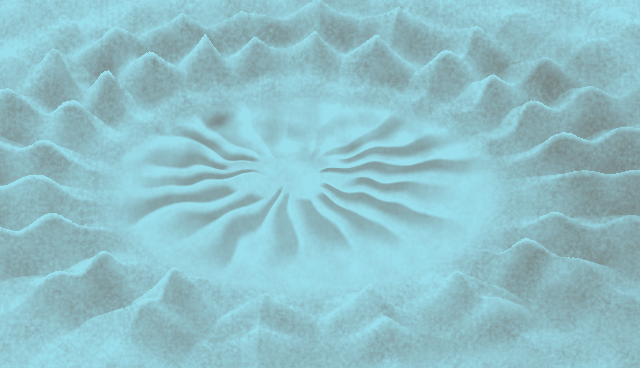
Write a WebGL 1 fragment shader that draws this texture.

```glsl
precision highp float;
// Pale blue sand sculpted into a round nest: a smooth disc of radiating grooves
// inside peaked dunes and long ridges. Dunes are a polar heightfield seen obliquely,
// lit from the upper left; grooves repeat by angle; gradient noise adds grain.
uniform vec2 u_resolution;

#define DISC_CENTER vec2(0.479, 0.266)
#define DISC_RADII vec2(0.302, 0.150)
#define HUB vec2(0.456, 0.303)
#define DUNES 22.0
#define GROOVES 18.0
#define DUNE_HEIGHT 0.040
#define PEAK_RADIUS 1.38
#define RING_GAP 0.35
#define RELIEF 0.27
#define GRAIN 0.22
#define SHADE_COLOR vec3(0.48, 0.55, 0.55)
#define SAND_COLOR vec3(0.60, 0.85, 0.90)

const float TAU = 6.28318;
const float MAX_LIFT = 0.072;
const vec2 LIGHT_DIR = vec2(-0.50, 0.866);

float hash(vec2 p) {
  return fract(sin(dot(p, vec2(127.1, 311.7))) * 43758.5);
}

vec2 gradient(vec2 cell) {
  float a = TAU * hash(cell);
  return vec2(cos(a), sin(a));
}

float gradientNoise(vec2 p) {
  vec2 i = floor(p), f = fract(p);
  vec2 w = f * f * f * (f * (f * 6.0 - 15.0) + 10.0);
  vec2 e = vec2(1.0, 0.0);
  float a = dot(gradient(i), f);
  float b = dot(gradient(i + e), f - e);
  float c = dot(gradient(i + e.yx), f - e.yx);
  float d = dot(gradient(i + e.xx), f - e.xx);
  return mix(mix(a, b, w.x), mix(c, d, w.x), w.y);
}

float fbm(vec2 p) {
  float sum = 0.0, amp = 0.6;
  for (int i = 0; i < 4; i++) {
    sum += amp * gradientNoise(p);
    p = mat2(1.6, 1.2, -1.2, 1.6) * p + 7.3;
    amp *= 0.55;
  }
  return sum;
}

// Disc coordinates: x is radius (1 at the rim), y is angle.
vec2 discPolar(vec2 p) {
  vec2 q = (p - DISC_CENTER) / DISC_RADII;
  return vec2(length(q), atan(q.y, q.x));
}

// Distance from the nearest dune crest, 0 to 0.5; dunes are denser at the far side.
float crestDistance(float a) {
  float phase = DUNES * a / TAU - 0.9 * cos(a) - 0.12 - 0.22 * pow(max(sin(a), 0.0), 8.0);
  return abs(fract(phase + 0.5) - 0.5);
}

// Far dunes break into rings of peaks; side and near dunes stay long ridges.
float duneHeight(vec2 p) {
  p += 0.018 * vec2(gradientNoise(p * 12.0), gradientNoise(p * 12.0 + 31.0));
  vec2 polar = discPolar(p);
  float far = smoothstep(-0.1, 0.85, sin(polar.y));
  float crest = 1.0 - 2.0 * crestDistance(polar.y);
  float ring = 0.5 + 0.5 * cos(TAU * (polar.x - PEAK_RADIUS) / RING_GAP);
  float rise = smoothstep(0.96, PEAK_RADIUS, polar.x);
  float fade = 1.0 - 0.6 * smoothstep(1.6, 2.15, polar.x);
  float broken = mix(0.22, 0.55, far);
  float size = (1.0 + 0.25 * max(-sin(polar.y), 0.0)) * (1.0 + 0.4 * gradientNoise(p * 6.0));
  float dune = pow(crest, 1.2) * (1.0 - broken + broken * ring) + 0.33 * mix(0.4, 1.0, far) * ring;
  return DUNE_HEIGHT * rise * fade * size * dune;
}

// Ground point seen at p: the nearest sand tall enough to be lifted onto it.
vec2 visibleGround(vec2 p) {
  float lift = MAX_LIFT, before = -1.0, stride = MAX_LIFT / 28.0;
  for (int i = 0; i < 29; i++) {
    float above = duneHeight(p - vec2(0.0, lift)) - lift;
    if (above >= 0.0) {
      lift += stride * above / (above - before);
      break;
    }
    before = above;
    lift -= stride;
  }
  return p - vec2(0.0, max(lift, 0.0));
}

// Grooves in the disc: x is shadow, y is the lit crest beside it.
vec2 grooves(vec2 p) {
  vec2 v = (p - HUB) * vec2(1.0, 2.0);
  v += 0.03 * vec2(gradientNoise(p * 18.0), gradientNoise(p * 18.0 + 9.0));
  float dist = length(v), a = atan(v.y, v.x);
  float g = GROOVES * a / TAU + 0.25;
  float id = mod(floor(g), GROOVES), u = fract(g);
  float start = 0.03 + 0.06 * hash(vec2(id, 3.0));
  float stop = 0.13 + 0.10 * hash(vec2(id, 8.0));
  float span = smoothstep(start, start + 0.02, dist) * (1.0 - smoothstep(stop, stop + 0.13, dist));
  float facing = mix(0.55, 1.0, abs(cos(a))) * (1.0 - 0.65 * smoothstep(0.6, 0.9, sin(a)));
  float shadow = smoothstep(0.02, 0.45, u) * (1.0 - smoothstep(0.68, 0.84, u));
  float lit = smoothstep(0.74, 0.88, u) * (1.0 - smoothstep(0.9, 1.0, u));
  return vec2(shadow, lit) * span * facing;
}

void main() {
  vec2 p = gl_FragCoord.xy / u_resolution.x;
  vec2 ground = visibleGround(p), polar = discPolar(ground);
  float rough = fbm(p * 26.0);
  float outside = smoothstep(0.92, 1.08, polar.x + 0.14 * rough);

  // Dunes: directional relief, bright crests, shaded hollows before the outer ring
  float slope = (duneHeight(ground) - duneHeight(ground + LIGHT_DIR * 0.005)) / 0.005;
  float offCrest = crestDistance(polar.y);
  float hollow = smoothstep(0.1, 0.4, offCrest) * exp(-pow((polar.x - 1.64) / 0.14, 2.0));
  float dunes = 0.80 + RELIEF * clamp(slope, -1.7, 1.2) + 0.25 * rough + 0.22 * fbm(p * 7.0);
  dunes += 0.08 * (1.0 - smoothstep(0.0, 0.14, offCrest)) * smoothstep(1.0, 1.25, polar.x);
  dunes -= hollow * (0.28 + 0.6 * rough);
  dunes -= 0.25 * smoothstep(0.62, 1.0, p.x) * (1.0 - smoothstep(0.46, 0.57, p.y));
  dunes += 0.10 * smoothstep(1.8, 2.2, polar.x);

  // Disc: smooth sand, grooves, small bumps beyond the hub and one slim shadow
  vec2 groove = grooves(ground);
  float bumps = gradientNoise(p * vec2(22.0, 36.0)) * smoothstep(0.29, 0.34, p.y);
  vec2 sliver = mat2(0.88, -0.47, 0.47, 0.88) * (p - vec2(0.345, 0.388)) * vec2(32.0, 100.0);
  float disc = 1.0 - 0.74 * groove.x + 0.14 * groove.y + 0.5 * bumps + 0.22 * rough;
  disc -= 0.5 * exp(-dot(sliver, sliver));

  // Grain is coarse and patchy on the dunes and faint on the disc
  float grain = gradientNoise(p * 130.0) + 0.8 * gradientNoise(p * 230.0);
  grain *= mix(0.3, 0.9 - rough, outside);
  float tone = mix(disc, dunes, outside) + GRAIN * grain;
  gl_FragColor = vec4(mix(SHADE_COLOR, SAND_COLOR, clamp(tone, -0.05, 1.08)), 1.0);
}
```
